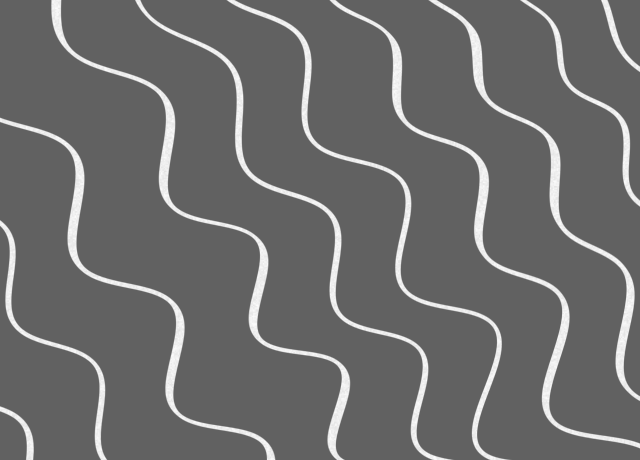
Reproduce this pattern procedurally as a Shadertoy shader.

```glsl
const float TAU = 6.2831853;
const int LINE_COUNT = 10;
const vec3 GROUND = vec3(0.38);
const vec3 CHALK = vec3(0.94);

// Per line: centre across the flow, crest position, wavelength, amplitude
const vec4 WAVES[LINE_COUNT] = vec4[](
    vec4(-0.513, 0.801, 0.353, 0.049),
    vec4(-0.312, 0.781, 0.353, 0.049),
    vec4(-0.111, 0.766, 0.380, 0.062),
    vec4( 0.123, 0.750, 0.348, 0.058),
    vec4( 0.293, 0.790, 0.370, 0.051),
    vec4( 0.453, 0.812, 0.382, 0.060),
    vec4( 0.630, 0.861, 0.341, 0.047),
    vec4( 0.795, 0.906, 0.317, 0.036),
    vec4( 0.955, 0.957, 0.272, 0.029),
    vec4( 1.087, 0.987, 0.308, 0.025));

float hash(vec2 p) {
    vec3 q = fract(vec3(p.xyx) * 0.1031);
    q += dot(q, q.yzx + 33.33);
    return fract((q.x + q.y) * q.z);
}

float valueNoise(vec2 p) {
    vec2 cell = floor(p);
    vec2 f = fract(p);
    f = f * f * (3.0 - 2.0 * f);
    float low = mix(hash(cell), hash(cell + vec2(1.0, 0.0)), f.x);
    float high = mix(hash(cell + vec2(0.0, 1.0)), hash(cell + 1.0), f.x);
    return mix(low, high, f.y);
}

// Signed distance to one ribbon; flow.x runs along it, flow.y across it
float ribbonDistance(vec2 flow, vec4 wave, float index) {
    float along = flow.x - wave.y;
    float cycles = along / wave.z;
    float chirp = 0.07 * sin(0.75 * (index - 5.1));
    float phase = cycles - chirp * cycles * cycles;
    float frequency = (1.0 - 2.0 * chirp * cycles) / wave.z;

    // Lines on the right sag and swing wider further down
    float sag = smoothstep(3.0, 6.0, index);
    float amplitude = wave.w + 0.04 * sag * along;
    float centre = wave.x - 0.063 * sag * smoothstep(1.015, 1.449, flow.x);
    float curve = centre + amplitude * cos(TAU * phase);
    float slope = -amplitude * TAU * frequency * sin(TAU * phase);

    // Broad on the steep strokes, narrow on the shallow ones
    float variation = valueNoise(vec2(phase * 2.0 + 20.0, index * 7.0));
    float thin = 0.0038 + 0.0014 * variation;
    float thick = 0.0080 + 0.0025 * cos(1.6 * (index - 2.6)) + 0.001 * variation;
    float halfWidth = mix(thin, thick, smoothstep(-0.4, 0.95, sin(TAU * phase)));
    return abs(flow.y - curve) / sqrt(1.0 + slope * slope) - halfWidth;
}

// Fine speckle in the pale strokes
float chalkGrain(vec2 p) {
    float grain = 0.6 * valueNoise(p * 330.0) + 0.4 * valueNoise(p * 170.0 + 40.0);
    return (grain - 0.5) * 0.11;
}

void mainImage(out vec4 fragColor, in vec2 fragCoord) {
    vec2 p = fragCoord / iResolution.y;
    p.y = 1.0 - p.y;
    vec2 flow = vec2(dot(p, vec2(0.55, 0.835)), dot(p, vec2(0.835, -0.55)));

    float nearest = 1.0;
    for (int i = 0; i < LINE_COUNT; i++) {
        nearest = min(nearest, ribbonDistance(flow, WAVES[i], float(i)));
    }

    float edge = 0.8 / iResolution.y;
    float coverage = 1.0 - smoothstep(-edge, edge, nearest);
    vec3 color = mix(GROUND, CHALK + chalkGrain(p), coverage);
    fragColor = vec4(color, 1.0);
}
```
